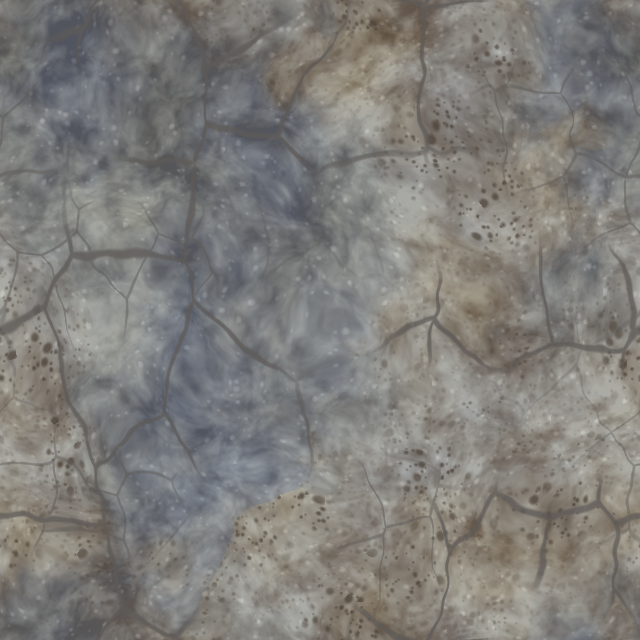
This texture is drawn by a Shadertoy shader. Its source:

```glsl
#define COOL_DARK vec3(0.35, 0.36, 0.385)
#define COOL_PALE vec3(0.59, 0.605, 0.605)
#define WARM_DARK vec3(0.41, 0.365, 0.32)
#define WARM_PALE vec3(0.64, 0.63, 0.595)
#define CRACK_COLOR vec3(0.37, 0.355, 0.345)
#define PIT_COLOR vec3(0.29, 0.25, 0.21)
#define PLATES vec2(6.0, 4.0)
#define CRACK_WIDTH 0.0035
#define BROAD_CONTRAST 1.35
#define FINE_CONTRAST 1.3
#define WARP 0.09

const float TAU = 6.28318;

vec2 hash2(vec2 c) {
    vec3 q = fract(c.xyx * vec3(0.1031, 0.1030, 0.0973));
    q += dot(q, q.yzx + 33.33);
    return fract((q.xx + q.yz) * q.zy);
}

// Value noise that wraps after n lattice cells
float noise(vec2 uv, vec2 n, float seed) {
    vec2 p = uv * n, c = floor(p), f = fract(p);
    f = f * f * (3.0 - 2.0 * f);
    vec2 e = vec2(1.0, 0.0);
    float a = hash2(mod(c, n) + seed).x;
    float b = hash2(mod(c + e.xy, n) + seed).x;
    float d = hash2(mod(c + e.yx, n) + seed).x;
    float g = hash2(mod(c + e.xx, n) + seed).x;
    return mix(mix(a, b, f.x), mix(d, g, f.x), f.y);
}

float fbm(vec2 uv, float n, int octaves, float seed) {
    float sum = 0.0, weight = 0.5, total = 0.0;
    for (int i = 0; i < octaves; i++) {
        sum += weight * noise(uv, vec2(n), seed);
        total += weight;
        weight *= 0.55;
        n *= 2.0;
        seed += 17.0;
        uv += 0.137;
    }
    return sum / total;
}

// Wrapping cellular noise: nearest distance, border distance, two cell randoms
vec4 cellular(vec2 uv, vec2 n, float seed) {
    vec2 p = uv * n, c = floor(p), f = fract(p);
    vec2 nearest = vec2(9.0), id = vec2(0.0);
    for (int y = -1; y <= 1; y++)
    for (int x = -1; x <= 1; x++) {
        vec2 o = vec2(x, y);
        vec2 r = o + 0.1 + 0.8 * hash2(mod(c + o, n) + seed) - f;
        if (dot(r, r) < dot(nearest, nearest)) {
            nearest = r;
            id = mod(c + o, n);
        }
    }
    float border = 9.0;
    for (int y = -2; y <= 2; y++)
    for (int x = -2; x <= 2; x++) {
        vec2 o = vec2(x, y);
        vec2 r = o + 0.1 + 0.8 * hash2(mod(c + o, n) + seed) - f;
        vec2 d = r - nearest;
        if (dot(d, d) > 0.0001) border = min(border, dot(0.5 * (r + nearest), normalize(d)));
    }
    return vec4(length(nearest), border, hash2(id + seed + 61.0));
}

// Round specks of random size; share is the fraction of cells holding one
float specks(vec2 uv, float n, float share, float seed) {
    vec4 cell = cellular(uv, vec2(n), seed);
    float radius = 0.12 + 0.28 * cell.w * cell.w;
    float soft = 0.09 + n / iResolution.y;
    return step(cell.z, share) * (1.0 - smoothstep(radius - soft, radius + soft, cell.x));
}

// Line along cell borders, in canvas units
float crack(float border, float scale, float width) {
    float d = border / scale, px = 1.0 / iResolution.y;
    return 1.0 - smoothstep(width * 0.4, width + px, d);
}

void mainImage(out vec4 fragColor, in vec2 fragCoord) {
    vec2 uv = fragCoord / iResolution.xy;
    vec2 bend = vec2(fbm(uv, 5.0, 4, 3.0), fbm(uv, 5.0, 4, 91.0)) - 0.5;
    vec2 warped = uv + WARP * bend;

    // Broad stains, fine grain and pebbled mottling
    float broad = fbm(warped, 5.0, 5, 11.0) - 0.5;
    float fine = fbm(uv + 0.1 * bend, 36.0, 4, 140.0) - 0.5;
    float mottle = cellular(uv + 0.12 * bend, vec2(64.0), 23.0).x - 0.45;
    vec4 plate = cellular(warped, PLATES, 7.0);

    // Warm bare patches gather in a horizontal band
    float band = cos(TAU * (uv.y - 0.2 + 0.05 * sin(TAU * uv.x)));
    float warmth = 0.17 * band + 1.5 * (fbm(warped, 3.0, 5, 37.0) - 0.5) + 0.12 * (plate.w - 0.5);
    float warm = smoothstep(-0.1, 0.2, warmth);

    float tone = 0.42 + 0.16 * warm + BROAD_CONTRAST * broad + FINE_CONTRAST * fine - 0.22 * mottle;
    tone += 0.28 * (plate.z - 0.5) * smoothstep(0.0, 0.18, plate.y);

    // Cracks fade in and out, with a soft shadow around them
    float presence = smoothstep(0.32, 0.58, noise(uv, vec2(6.0), 53.0));
    float width = CRACK_WIDTH * (0.6 + 0.9 * noise(uv, vec2(24.0), 71.0));
    float mainCrack = presence * crack(plate.y, 5.0, width);
    float shadow = presence * exp(-plate.y * 14.0);
    float hair = cellular(warped + 0.04 * bend.yx, vec2(10.0, 7.0), 83.0).y;
    float hairCrack = smoothstep(0.55, 0.75, noise(uv, vec2(5.0), 29.0)) * crack(hair, 8.0, 0.5 * width);
    tone -= 0.2 * shadow;

    // Base colour, with lilac and ochre drifts
    tone = clamp(tone, -0.1, 1.15);
    vec3 color = mix(mix(COOL_DARK, COOL_PALE, tone), mix(WARM_DARK, WARM_PALE, tone), warm);
    float drift = fbm(warped, 7.0, 4, 63.0) - 0.5;
    color += drift * mix(vec3(-0.06, -0.02, 0.09), vec3(0.05, 0.0, -0.1), warm);

    // Pits and rust in the warm areas, pale flecks everywhere
    float cluster = smoothstep(0.42, 0.66, fbm(uv, 9.0, 3, 47.0));
    float pits = max(specks(uv + 0.05 * bend, 52.0, 0.35, 5.0), specks(uv + 0.03 * bend, 110.0, 0.3, 19.0));
    color = mix(color, PIT_COLOR, pits * warm * (0.2 + 0.55 * cluster));
    color += 0.09 * specks(uv + 0.06 * bend, 90.0, 0.12, 31.0);

    color = mix(color, CRACK_COLOR, max(0.75 * mainCrack, 0.5 * hairCrack));
    fragColor = vec4(clamp(color, 0.0, 1.0), 1.0);
}
```
